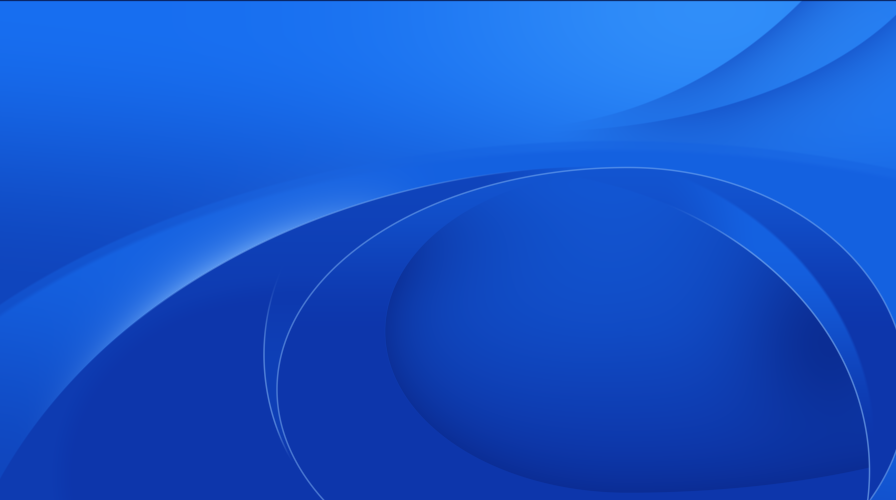
A WebGL 1 fragment shader for this background:

```glsl
precision highp float;
// Abstract blue background of overlapping curved sheets, soft shadows and fine bright rims.

uniform vec2 u_resolution;

const vec3 NAVY   = vec3(0.04, 0.16, 0.55);
const vec3 COBALT = vec3(0.05, 0.21, 0.67);
const vec3 ROYAL  = vec3(0.06, 0.27, 0.74);
const vec3 AZURE  = vec3(0.08, 0.38, 0.88);
const vec3 BRIGHT = vec3(0.09, 0.43, 0.94);
const vec3 SKY    = vec3(0.20, 0.57, 0.98);
const vec3 PALE   = vec3(0.52, 0.72, 0.97);

// Approximate signed distance to an ellipse, negative inside.
float ellipse(vec2 p, vec2 center, vec2 radii) {
  vec2 q = (p - center) / radii;
  float k = length(q);
  return k * (k - 1.0) / max(length(q / radii), 0.0001);
}

// Ellipse whose left and right halves have different widths.
float egg(vec2 p, vec2 center, float left, float right, float height) {
  return ellipse(p, center, vec2(p.x < center.x ? left : right, height));
}

float inside(float d, float blur) {
  return 1.0 - smoothstep(-blur, blur, d);
}

// Sharp edge at d = 0 that fades out over reach on the positive side.
float falloff(float d, float reach, float blur) {
  return smoothstep(-blur, blur, d) * exp(-max(d, 0.0) / reach);
}

float rimLine(float d, float width) {
  return 1.0 - smoothstep(0.0, width, abs(d));
}

// Rises over a..b and falls over c..d.
float window(float x, float a, float b, float c, float d) {
  return smoothstep(a, b, x) * (1.0 - smoothstep(c, d, x));
}

float spot(vec2 p, vec2 center, vec2 size) {
  vec2 q = (p - center) / size;
  return exp(-dot(q, q));
}

vec3 backdrop(vec2 p) {
  vec3 color = mix(ROYAL, BRIGHT, smoothstep(0.42, 0.98, p.y + 0.08 * p.x));
  return mix(color, SKY, 0.9 * spot(p, vec2(1.42, 0.98), vec2(0.55, 0.30)));
}

// Two folded sheets in the upper right corner.
vec3 cornerFolds(vec3 color, vec2 p, float aa) {
  float upper = ellipse(p, vec2(1.023, 1.907), vec2(0.930, 1.163));
  float lower = ellipse(p, vec2(1.070, 1.209), vec2(0.837, 0.472));
  float fade = smoothstep(1.08, 1.50, p.x);
  color = mix(color, ROYAL, 0.62 * fade * falloff(upper, 0.075, aa));
  return mix(color, ROYAL, 0.60 * fade * falloff(lower, 0.070, aa));
}

// Broad sweeping band, its glowing inner rim and the dark sheet below it.
vec3 sweep(vec3 color, vec2 p, float aa) {
  float outer = ellipse(p, vec2(1.233, -0.226), vec2(1.628, 0.944));
  float inner = ellipse(p, vec2(1.209, -0.393), vec2(1.326, 1.060));
  vec3 band = mix(ROYAL, AZURE, smoothstep(0.0, 0.55, p.y + 0.15 * p.x));
  color = mix(color, band, 0.5 * inside(outer, 0.003) + 0.5 * inside(outer + 0.018, 0.006));

  float glow = window(p.x, 0.02, 0.42, 0.48, 0.88);
  color = mix(color, PALE, 0.62 * glow * falloff(inner, 0.035, aa));

  float fold = ellipse(p, vec2(0.60, 0.05), vec2(0.456, 0.36));
  vec3 sheet = mix(COBALT, ROYAL, smoothstep(0.35, 0.70, p.y));
  sheet = mix(sheet, ROYAL, 0.35 * smoothstep(-0.01, 0.05, fold));
  color = mix(color, sheet, inside(inner, aa) * (1.0 - smoothstep(0.95, 1.25, p.x)));
  float rim = window(p.x, 0.20, 0.45, 0.75, 1.10);
  return mix(color, PALE, 0.45 * rim * rimLine(inner, 1.5 * aa));
}

// Large egg-shaped ring with a slim crescent on its left.
vec3 ring(vec3 color, vec2 p, float aa) {
  float side = ellipse(p, vec2(0.930, 0.291), vec2(0.402, 0.419));
  float span = window(p.y, 0.07, 0.16, 0.28, 0.47) * (1.0 - step(0.75, p.x));
  color = mix(color, ROYAL, 0.6 * span * inside(side, aa));
  color = mix(color, PALE, 0.55 * span * rimLine(side, 1.5 * aa));

  float d = egg(p, vec2(1.256, 0.221), 0.702, 0.558, 0.444);
  vec3 fill = mix(COBALT, mix(ROYAL, AZURE, 0.55), smoothstep(0.32, 0.68, p.y));
  color = mix(color, fill, inside(d, aa));
  return mix(color, PALE, 0.50 * rimLine(d, 1.5 * aa));
}

// Shaded central disk, trimmed on the right by a bright crescent.
vec3 disk(vec3 color, vec2 p, float aa) {
  float crescent = ellipse(p, vec2(1.051, 0.105), vec2(0.698, 0.605));
  float rim = ellipse(p, vec2(0.972, 0.058), vec2(0.767, 0.605));
  float body = egg(p, vec2(1.256, 0.337), 0.486, 0.900, 0.323);
  float right = smoothstep(1.32, 1.52, p.x);
  vec3 blade = mix(COBALT, AZURE, smoothstep(0.10, 0.52, p.y));
  color = mix(color, blade, right * inside(crescent, 2.0 * aa));

  vec3 fill = mix(COBALT, ROYAL, smoothstep(-0.1, 0.4, p.y));
  fill = mix(fill, AZURE, 0.62 * spot(p, vec2(1.22, 0.58), vec2(0.36, 0.24)));
  fill = mix(fill, NAVY, 0.75 * falloff(-body, 0.075, aa) * (1.0 - smoothstep(0.42, 0.64, p.y)));
  fill = mix(fill, NAVY, 0.85 * spot(p, vec2(1.66, 0.32), vec2(0.17, 0.20)));
  color = mix(color, fill, inside(max(body, rim), aa));
  return mix(color, PALE, 0.6 * right * rimLine(rim, 1.5 * aa));
}

void main() {
  vec2 p = gl_FragCoord.xy / u_resolution.y;
  float aa = 1.0 / u_resolution.y;
  vec3 color = cornerFolds(backdrop(p), p, aa);
  color = sweep(color, p, aa);
  color = ring(color, p, aa);
  color = disk(color, p, aa);
  // Dark hairline along the top edge.
  color = mix(color, NAVY * 0.5, 0.8 * smoothstep(0.9965, 0.9985, p.y));
  gl_FragColor = vec4(color, 1.0);
}
```
